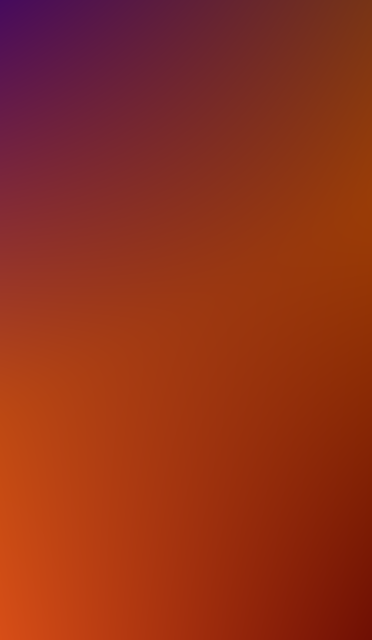
This background is drawn by a WebGL 1 fragment shader. Its source:

```glsl
precision highp float;
// A smooth dusk gradient: violet upper left, orange lower left, dark red lower right.
// A slanted ridge of amber splits the canvas; colour fades from it toward the
// top edge and the bottom edge, with a softened fold along the ridge.

uniform vec2 u_resolution;

// Smooth version of max(d, 0.0), rounding the fold at zero.
float softPositive(float d) {
  return 0.5 * (d + sqrt(d * d + 0.003));
}

void main() {
  vec2 uv = gl_FragCoord.xy / u_resolution;

  // Height of the ridge, rising to the right
  float ridgeHeight = mix(0.362, 0.674, uv.x);
  float offset = uv.y - ridgeHeight;
  float rise = softPositive(offset) / (1.0 - ridgeHeight);
  float fall = softPositive(-offset) / ridgeHeight;

  // Colours along the top edge, the ridge and the bottom edge
  vec3 topEdge = mix(vec3(0.275, 0.040, 0.365), vec3(0.470, 0.204, 0.085), uv.x);
  vec3 bottomEdge = mix(vec3(0.845, 0.306, 0.090), vec3(0.437, 0.059, 0.014), uv.x);
  vec3 ridge = mix(vec3(0.745, 0.290, 0.063), vec3(0.622, 0.245, 0.020), uv.x);

  // The ridge dims in the middle
  ridge -= 4.0 * uv.x * (1.0 - uv.x) * vec3(0.055, 0.039, -0.020);

  // Fade away from the ridge on both sides
  vec3 color = ridge + (topEdge - ridge) * rise + (bottomEdge - ridge) * fall;
  gl_FragColor = vec4(clamp(color, 0.0, 1.0), 1.0);
}
```
